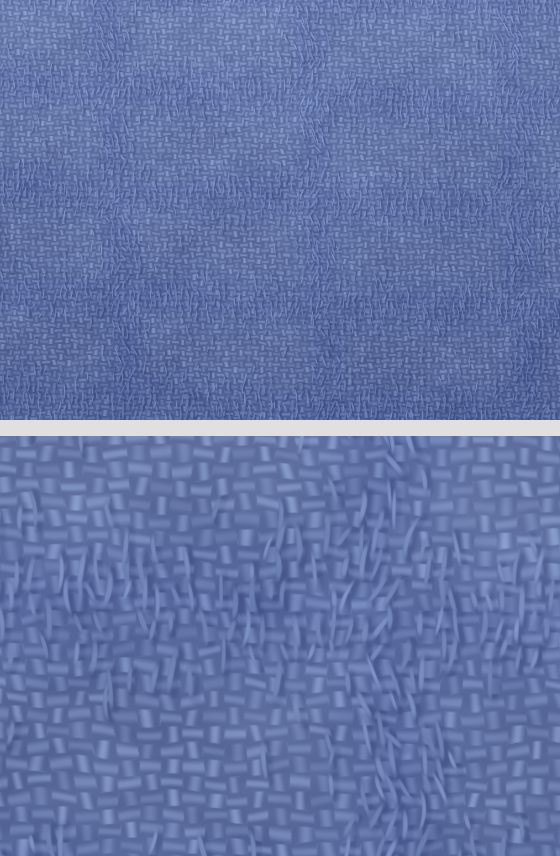
Top, the full canvas; bottom, a detail of the centre.
Reproduce this texture procedurally as a WebGL 1 fragment shader.

```glsl
precision highp float;
// Blue woven cotton: fine plain weave crossed by rough bands of long loose stitches.

uniform vec2 u_resolution;

const float PI = 3.14159;
const vec2 WEAVE_PITCH = vec2(0.0172, 0.0130);
const vec2 STITCH_PITCH = vec2(0.0125, 0.0220);
const float ROW_PERIOD = 0.246;
const float COLUMN_PERIOD = 0.477;

const vec3 DEEP_BLUE = vec3(0.265, 0.328, 0.540);
const vec3 PALE_BLUE = vec3(0.495, 0.578, 0.782);
const vec3 GREY_TINT = vec3(0.016, 0.010, -0.008);

float hash(vec2 cell, float seed) {
  return fract(sin(dot(cell, vec2(127.1, 311.7)) + seed * 74.7) * 4375.85);
}

// Layered sines, about -1 to 1
float ripple(vec2 p, float scale) {
  vec2 q = p * scale;
  return 0.5 * sin(q.x + 1.7 * sin(q.y * 0.8))
       + 0.3 * sin(q.y * 1.9 - q.x * 1.3 + 2.0)
       + 0.2 * sin(q.x * 3.7 + q.y * 3.1 + 4.0);
}

// Soft repeating stripe
float band(float x, float centre, float period, float width) {
  float d = (fract((x - centre) / period + 0.5) - 0.5) * period;
  return exp(-d * d / (width * width));
}

float rowBand(vec2 p) {
  float y = p.y + 0.04 * (p.x - 0.67) + 0.010 * ripple(p, 9.0);
  return band(y, 0.036, ROW_PERIOD, 0.050);
}

float columnBand(vec2 p) {
  float x = p.x + 0.06 * (p.y - 0.5);
  x += 0.008 * sin(2.0 * PI * p.y / ROW_PERIOD) + 0.008 * ripple(p, 13.0);
  return band(x, 0.275, COLUMN_PERIOD, 0.042);
}

float yarnProfile(float distance, float core, float edge) {
  return 1.0 - smoothstep(core, edge, distance);
}

// x is distance to the segment, y is position along it from -1 to 1
vec2 segmentField(vec2 p, vec2 axis) {
  float along = clamp(dot(p, axis) / dot(axis, axis), -1.0, 1.0);
  return vec2(length(p - axis * along), along);
}

// Thin level yarns crossed by short bright upright ticks
float plainWeave(vec2 p, vec2 pitch) {
  vec2 grid = p / pitch;
  vec2 cell = floor(grid);
  vec2 offset = fract(grid) - 0.5;
  float over = smoothstep(-0.2, 0.3, sin(PI * grid.x) * sin(PI * grid.y));
  float tilt = hash(cell, 11.0) - 0.5;
  float shift = 0.24 * (hash(cell, 12.0) - 0.5);
  float thickness = mix(0.34, 0.52, hash(cell, 13.0));
  float x = abs(offset.x + 0.35 * tilt * offset.y + shift);
  float y = abs(offset.y + 0.40 * tilt * offset.x + 0.5 * shift);
  float upright = yarnProfile(x, 0.02, 0.85 * thickness) * 1.25;
  float level = yarnProfile(y, 0.04, thickness) * 0.98;
  return mix(level, upright, over) * (0.62 + 0.72 * hash(cell, 1.0));
}

// Scattered long stitches: x is yarn cover, y is shadow, z is shine
vec3 looseStitches(vec2 p, vec2 pitch) {
  vec3 result = vec3(0.0);
  for (int j = -1; j <= 1; j++) {
    for (int i = -1; i <= 1; i++) {
      vec2 cell = floor(p / pitch) + vec2(float(i), float(j));
      vec2 jitter = vec2(hash(cell, 2.0), hash(cell, 3.0)) - 0.5;
      vec2 centre = (cell + 0.5 + 0.6 * jitter) * pitch;
      float column = columnBand(centre);
      float density = 0.05 + 0.80 * max(0.95 * rowBand(centre), column);
      float present = step(hash(cell, 4.0), density);

      // Gentle herringbone in columns, nearly upright in rows
      float side = sign(sin(2.0 * PI * centre.y / ROW_PERIOD));
      float loose = 0.007 * (hash(cell, 5.0) - 0.5);
      float lean = loose + 0.0035 * side * column;
      vec2 axis = vec2(lean, mix(0.006, 0.016, hash(cell, 6.0)));
      vec2 q = p - centre;
      q.x += 24.0 * (hash(cell, 7.0) - 0.5) * q.y * q.y;

      float width = mix(0.0024, 0.0038, hash(cell, 8.0));
      float shine = 0.15 + 0.85 * pow(hash(cell, 9.0), 2.0);
      vec2 field = segmentField(q, axis);
      float taper = 1.0 - 0.65 * field.y * field.y;
      float yarn = present * taper * yarnProfile(field.x, 0.1 * width, width);
      float fromShadow = segmentField(q - vec2(0.003, -0.001), axis).x;
      float shadow = present * yarnProfile(fromShadow, 0.4 * width, 1.9 * width);
      result = max(result, vec3(yarn, shadow, yarn * shine));
    }
  }
  return result;
}

// Broad light from above with soft mottling
float lighting(vec2 p) {
  float falloff = 0.16 * (p.x - 0.6) * (p.x - 0.6);
  float mottle = 0.06 * ripple(p, 11.0) + 0.05 * ripple(p.yx, 27.0);
  return 0.53 + 0.36 * (p.y - 0.5) - falloff + mottle;
}

void main() {
  vec2 p = gl_FragCoord.xy / u_resolution.y;
  vec2 cloth = p + 0.0030 * vec2(ripple(p, 31.0), ripple(p.yx, 37.0));
  cloth += vec2(0.04 * (p.y - 0.5), 0.008 * p.x);

  float rough = max(rowBand(p), columnBand(p));
  float light = lighting(p) + 0.05 * ripple(p * vec2(0.3, 1.0), 130.0);
  float weave = plainWeave(cloth, WEAVE_PITCH) - 0.50;
  float tone = light + weave * mix(0.44, 0.38, rough) - 0.05 * rough;

  vec3 stitch = looseStitches(p, STITCH_PITCH);
  tone -= 0.19 * stitch.y;
  tone = mix(tone, light + 0.12 + 0.34 * stitch.z, smoothstep(0.0, 0.8, stitch.x));

  vec3 colour = mix(DEEP_BLUE, PALE_BLUE, clamp(tone, -0.08, 1.18));
  colour += GREY_TINT * (1.0 - rough);
  gl_FragColor = vec4(colour, 1.0);
}
```
